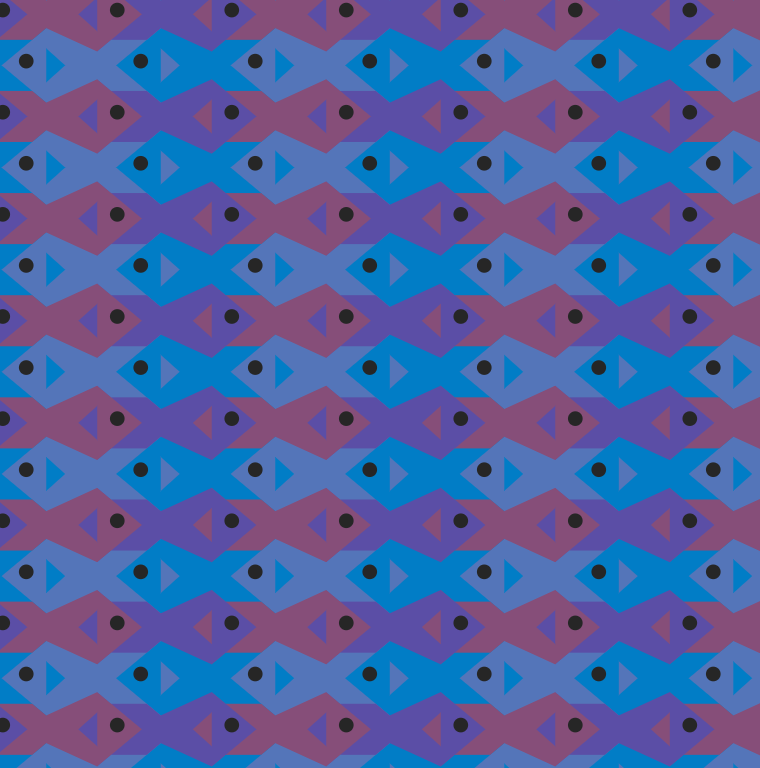
This pattern is drawn by a WebGL 2 fragment shader. Its source:

```glsl
#version 300 es
precision highp float;

uniform vec2 u_resolution;
out vec4 outColor;

// Layout: fish length is a share of canvas height, all else is in fish lengths
const float FISH_LENGTH = 0.1491;
const float ROW_HEIGHT = 0.446;
const vec2 RIGHT_ORIGIN = vec2(0.849, 0.338);
const float BODY_GAP = 0.445;       // offset between bodies of adjacent rows

// Fish shape
const float NOSE = 0.390;
const float BODY_HALF = 0.325;
const vec2 GILL = vec2(0.165, 0.148);
const vec2 EYE = vec2(0.175, 0.037);
const float EYE_RADIUS = 0.064;

// Colours
const vec3 MAUVE = vec3(0.525, 0.305, 0.475);
const vec3 VIOLET = vec3(0.355, 0.305, 0.650);
const vec3 PERIWINKLE = vec3(0.330, 0.460, 0.725);
const vec3 CYAN = vec3(0.005, 0.490, 0.775);
const vec3 EYE_COLOR = vec3(0.150);

float fill(float d, float px) {
    return clamp(d / px + 0.5, 0.0, 1.0);
}

// Repeats x with period 1, centred on zero
float wrap(float x) {
    return fract(x + 0.5) - 0.5;
}

// Height by which a body rises past its row's straight edge
float bodyBump(float x) {
    float rise = BODY_HALF - 0.5 * ROW_HEIGHT;
    float s = wrap(x);
    float back = 1.0 + s / (0.5 * BODY_GAP);
    float front = 1.0 - s * BODY_HALF / (rise * NOSE);
    return rise * max(0.0, min(back, front));
}

// Row of fish facing +x, alternating two colours; p is relative to a body centre
vec3 fishRow(vec2 p, vec3 first, vec3 second, float px) {
    // Each nose overlaps the tail of the fish ahead
    float slope = NOSE / BODY_HALF;
    float u = p.x + abs(p.y) * slope - NOSE;
    float d = 0.5 - abs(mod(u + 1.5, 2.0) - 1.0);
    float isFirst = fill(d / length(vec2(1.0, slope)), px);

    // The gill takes the other colour
    float s = wrap(p.x);
    float side = (GILL.y * (1.0 + s / GILL.x) - abs(p.y)) / length(vec2(1.0, GILL.y / GILL.x));
    float gill = fill(min(-s, side), px);
    vec3 color = mix(second, first, mix(isFirst, 1.0 - isFirst, gill));

    float eye = fill(EYE_RADIUS - length(vec2(s, p.y) - EYE), px);
    return mix(color, EYE_COLOR, eye);
}

void main() {
    float scale = 1.0 / (u_resolution.y * FISH_LENGTH);
    vec2 p = gl_FragCoord.xy * scale - RIGHT_ORIGIN;

    // Alternate rows face right and left
    float period = 2.0 * ROW_HEIGHT;
    vec2 right = vec2(p.x, mod(p.y + ROW_HEIGHT, period) - ROW_HEIGHT);
    vec2 left = vec2(-p.x - BODY_GAP, mod(p.y, period) - ROW_HEIGHT);

    // Zigzag edge shared by neighbouring rows
    float halfHeight = 0.5 * ROW_HEIGHT + bodyBump(right.x) - bodyBump(left.x);
    float isRight = fill(halfHeight - abs(right.y), scale);

    vec3 rightRow = fishRow(right, MAUVE, VIOLET, scale);
    vec3 leftRow = fishRow(left, PERIWINKLE, CYAN, scale);
    outColor = vec4(mix(leftRow, rightRow, isRight), 1.0);
}
```
